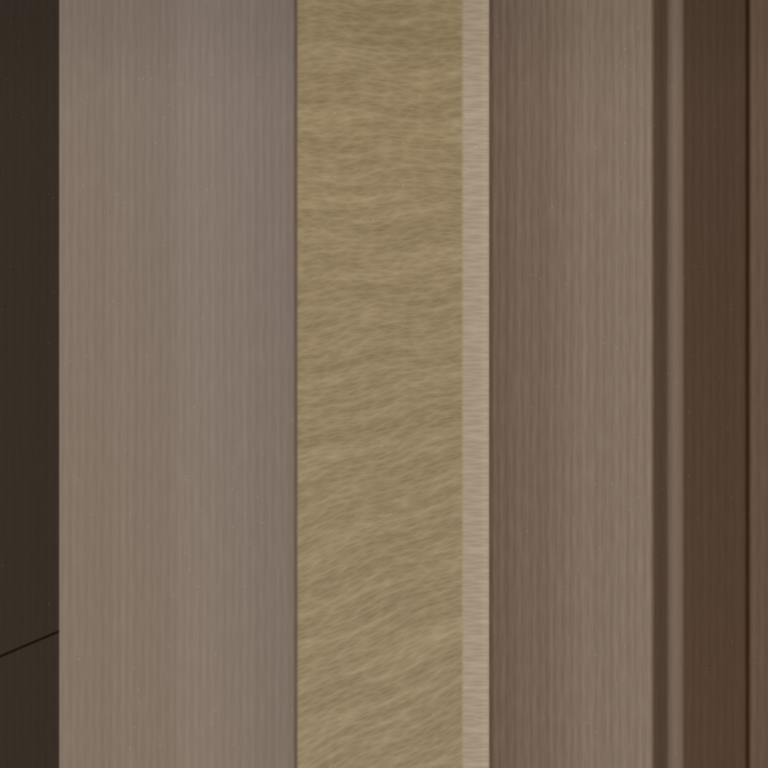
Write a Shadertoy shader that draws this texture.

```glsl
// Upright wooden boards side by side: dark edge, grey-brown planks, a tan
// board with tilted cross grain, a pale lip and a grooved moulding.
// Boards are layered left to right; grain is cellular noise and layered sines.

vec2 hash2(vec2 p) {
    vec3 q = fract(p.xyx * vec3(0.1031, 0.1030, 0.0973));
    q += dot(q, q.yzx + 33.33);
    return fract((q.xx + q.yz) * q.zy);
}

// Distance to the nearest scattered point, centred near zero
float cellular(vec2 p) {
    vec2 cell = floor(p), local = fract(p);
    float nearest = 2.0;
    for (int j = -1; j <= 1; j++) {
        for (int i = -1; i <= 1; i++) {
            vec2 offset = vec2(i, j);
            vec2 delta = offset + hash2(cell + offset) - local;
            nearest = min(nearest, dot(delta, delta));
        }
    }
    return sqrt(nearest) - 0.45;
}

// Sum of sines with rising frequency and falling weight
float layeredSines(float x, float bend) {
    float sum = 0.0, weight = 0.5, freq = 1.0;
    for (int i = 0; i < 4; i++) {
        sum += weight * sin(x * freq + bend * float(i + 1) + float(i) * 1.7);
        freq *= 1.83;
        weight *= 0.65;
    }
    return sum;
}

// Soft step from 0 to 1 across a vertical edge
float edge(float x, float at, float soft) {
    return smoothstep(at - soft, at + soft, x);
}

// Soft vertical line
float seam(float x, float at, float width) {
    float d = (x - at) / width;
    return exp(-d * d);
}

// Fine upright fibres, broken along their length
float uprightGrain(vec2 p, float ribs) {
    float wobble = 0.5 * sin(p.y * 5.0 + p.x * 9.0);
    float lines = sin(p.x * ribs * 6.2832 + wobble);
    float broad = layeredSines(p.x * 85.0, 0.4 * sin(p.y * 3.0));
    float fibres = cellular(p * vec2(230.0, 26.0));
    return 0.010 * lines + 0.010 * broad + 0.030 * fibres;
}

// Cross grain: level at the top, climbing to the right lower down
float crossGrain(vec2 p, float left) {
    float slope = mix(0.46, 0.01, smoothstep(0.05, 0.92, p.y));
    vec2 q = vec2(p.x, p.y - slope * (p.x - left));
    q.y += 0.003 * sin(q.x * 38.0 + q.y * 21.0);
    float flecks = cellular(q * vec2(42.0, 150.0));
    float fine = cellular(q * vec2(95.0, 260.0) + 17.0);
    float streaks = cellular(q * vec2(7.0, 62.0) + 5.0);
    float bands = layeredSines(q.y * 70.0, sin(q.x * 14.0));
    return 0.065 * flecks + 0.035 * fine + 0.055 * streaks + 0.011 * bands;
}

// Thin dark crack along a segment
float crack(vec2 p, vec2 a, vec2 b, float width) {
    vec2 ab = b - a;
    float t = clamp(dot(p - a, ab) / dot(ab, ab), 0.0, 1.0);
    return 1.0 - smoothstep(width * 0.4, width, length(p - a - ab * t));
}

void mainImage(out vec4 fragColor, in vec2 fragCoord) {
    vec2 uv = fragCoord / iResolution.xy;
    float x = uv.x, soft = 0.0018;
    float upright = uprightGrain(uv, 95.0);

    // Dark left edge
    vec3 color = vec3(0.215, 0.180, 0.148) + 0.25 * upright;
    color -= 0.09 * crack(uv, vec2(-0.01, 0.141), vec2(0.077, 0.178), 0.0025);

    // Wide grey-brown plank, cooler toward the top and right
    vec3 plank = mix(vec3(0.515, 0.452, 0.393), vec3(0.505, 0.452, 0.418),
                     0.5 * uv.y + 0.5 * edge(x, 0.25, 0.15));
    plank += 0.018 * seam(x, 0.265, 0.03) - 0.015 * seam(x, 0.385, 0.03);
    color = mix(color, plank + 0.75 * upright, edge(x, 0.077, soft));

    // Tan board with tilted grain
    vec3 tan_ = mix(vec3(0.585, 0.515, 0.405), vec3(0.575, 0.500, 0.378), uv.y);
    tan_ += crossGrain(uv, 0.386) * vec3(1.0, 0.98, 0.90);
    color = mix(color, tan_, edge(x, 0.387, soft));
    color -= 0.10 * seam(x, 0.385, 0.003);

    // Pale lip with short level fibres
    float lipGrain = cellular(uv * vec2(34.0, 210.0));
    vec3 lip = vec3(0.645, 0.580, 0.490) + 0.07 * lipGrain;
    lip += 0.025 * seam(x, 0.633, 0.006);
    color = mix(color, lip, edge(x, 0.602, 0.003));

    // Ribbed brown plank, lighter toward the right
    vec3 ribbed = mix(vec3(0.430, 0.362, 0.308), vec3(0.505, 0.440, 0.380),
                      smoothstep(0.637, 0.80, x));
    color = mix(color, ribbed + 1.1 * upright, edge(x, 0.637, soft));
    color -= 0.05 * seam(x, 0.639, 0.004);

    // Moulding: groove, rounded bead, dark recess
    vec3 groove = vec3(0.310, 0.245, 0.195) + 0.5 * upright;
    vec3 bead = vec3(0.400, 0.335, 0.280) + 0.07 * seam(x, 0.880, 0.007);
    vec3 recess = mix(vec3(0.325, 0.250, 0.195), vec3(0.300, 0.235, 0.185), uv.y);
    color = mix(color, groove, edge(x, 0.850, 0.004));
    color = mix(color, bead + 0.5 * upright, edge(x, 0.869, 0.003));
    color = mix(color, recess + 0.5 * upright, edge(x, 0.890, 0.003));

    // Right-hand strip behind a dark seam
    vec3 strip = vec3(0.385, 0.310, 0.255) + 0.8 * upright;
    color = mix(color, strip, edge(x, 0.977, 0.003));
    color -= 0.12 * seam(x, 0.973, 0.003);

    // Sparse dust specks and slight shade at the top
    vec2 dustCell = floor(uv * 180.0);
    float dust = step(0.994, hash2(dustCell).x);
    color += 0.035 * dust * (1.0 - smoothstep(0.1, 0.4, length(fract(uv * 180.0) - 0.5)));
    color *= 1.0 - 0.06 * smoothstep(0.85, 1.0, uv.y);

    fragColor = vec4(clamp(color, 0.0, 1.0), 1.0);
}
```
